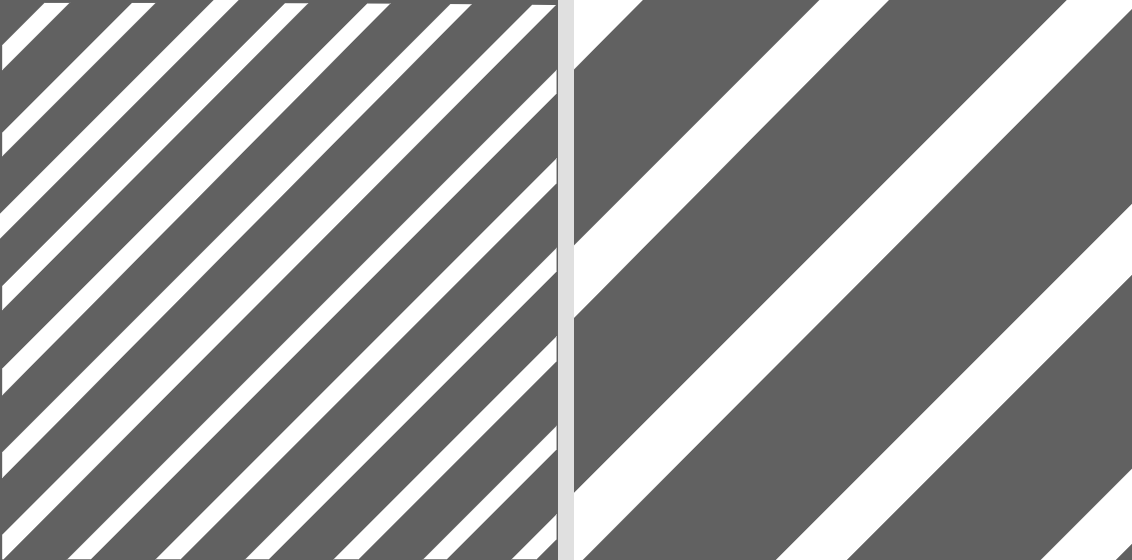
Left: the whole. Right: its middle third, enlarged.
Give the GLSL for this pattern, as a WebGL 2 fragment shader.

```glsl
#version 300 es
precision highp float;
// Thirteen white diagonal stripes, slightly hand-cut and uneven, on dark grey.

uniform vec2 u_resolution;
out vec4 fragColor;

const vec3 GROUND_GREY = vec3(0.38);
const vec3 STRIPE_WHITE = vec3(1.0);

// Lengths are fractions of the canvas height.
const int STRIPE_COUNT = 13;
const float MIDDLE_STRIPE = 6.0;
const float MIDDLE_POSITION = 0.9811;  // x + depth along the main diagonal
const float UPPER_PITCH = 0.1484;
const float LOWER_PITCH = 0.1589;
const float CORNER_SHIFT = 0.0228;     // displacement of the top-left stripes
const float CORNER_FALLOFF = 0.0065;
const float HALF_WIDTH = 0.02174;
const float WIDTH_WOBBLE = 0.0006;
const float TAPER = 0.0062;
const float TAPER_CENTER = 4.5;
const int BLEED_STRIPE = 2;            // the one stripe that reaches the edge
const float LEFT_MARGIN = 0.0039;
const float RIGHT_MARGIN = 0.0026;
const float TOP_MARGIN = 0.0052;
const float TOP_SLANT = 0.0039;
const float BOTTOM_MARGIN = 0.0013;

// Centre of a stripe, measured as x + depth.
float stripeCenter(float index) {
    float fromMiddle = index - MIDDLE_STRIPE;
    float fromCorner = index - 1.0;
    float shift = max(0.0, CORNER_SHIFT - CORNER_FALLOFF * fromCorner * fromCorner);
    return MIDDLE_POSITION + fromMiddle * (fromMiddle < 0.0 ? UPPER_PITCH : LOWER_PITCH) + shift;
}

// Signed distance to a diagonal band whose lower edge may taper.
float stripeDistance(vec2 p, float index) {
    float offset = p.x + p.y - stripeCenter(index);
    float halfWidth = HALF_WIDTH + WIDTH_WOBBLE * (1.0 - 2.0 * mod(index, 2.0));
    float taperWeight = max(0.0, 1.0 - 0.5 * abs(index - TAPER_CENTER));
    float lowerEdge = halfWidth + TAPER * taperWeight * (p.y - p.x);
    return max(-halfWidth - offset, offset - lowerEdge) * inversesqrt(2.0);
}

// Signed distance to the area inside the thin border.
float insetDistance(vec2 p, float aspect) {
    float top = TOP_MARGIN + TOP_SLANT * p.x * p.x * p.x;
    float sides = max(LEFT_MARGIN - p.x, p.x - aspect + RIGHT_MARGIN);
    return max(sides, max(top - p.y, p.y - 1.0 + BOTTOM_MARGIN));
}

void main() {
    // x runs right, y runs down from the top edge.
    vec2 p = gl_FragCoord.xy / u_resolution.y;
    p.y = 1.0 - p.y;
    float inset = insetDistance(p, u_resolution.x / u_resolution.y);

    // Union of all stripes, each trimmed by the border.
    float nearest = 1.0;
    for (int i = 0; i < STRIPE_COUNT; i++) {
        float d = stripeDistance(p, float(i));
        nearest = min(nearest, i == BLEED_STRIPE ? d : max(d, inset));
    }

    // One-pixel edge smoothing.
    float coverage = clamp(0.5 - nearest * u_resolution.y, 0.0, 1.0);
    fragColor = vec4(mix(GROUND_GREY, STRIPE_WHITE, coverage), 1.0);
}
```
